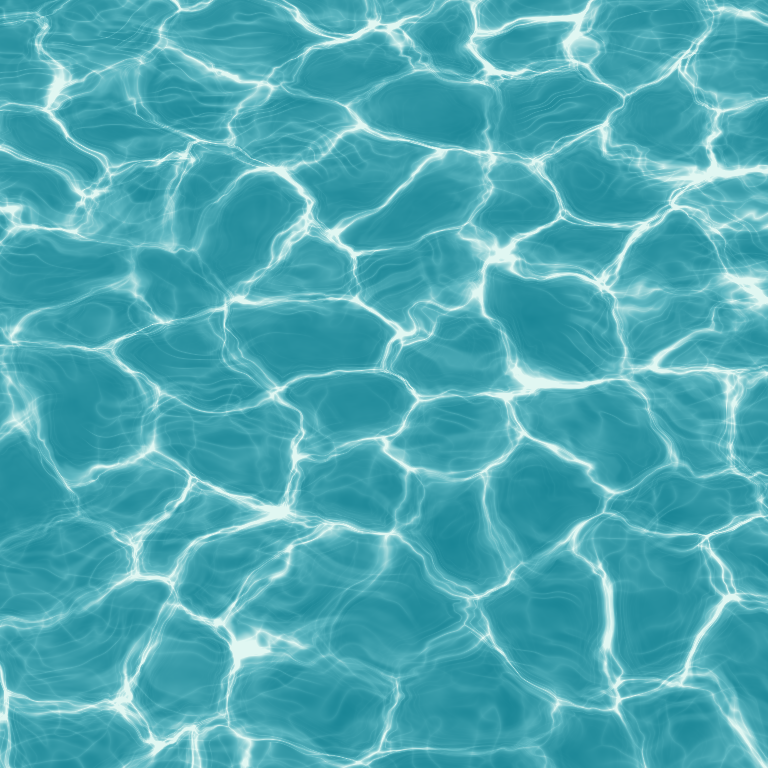
A Shadertoy shader for this texture:

```glsl
// Sunlit water: a bright caustic net over teal, foreshortened toward the top.
// Several warped copies of one cellular pattern form strands that split and
// rejoin; ridged noise adds wisps, and the summed light picks the colour.

const vec3 DEEP = vec3(0.075, 0.505, 0.57);
const vec3 MID  = vec3(0.37, 0.72, 0.76);
const vec3 PALE = vec3(0.88, 0.97, 0.95);
const int STRANDS = 3;

float hash(vec2 p) {
    vec3 h = fract(vec3(p.xyx) * 0.1031);
    h += dot(h, h.yzx + 33.33);
    return fract((h.x + h.y) * h.z);
}

float noise(vec2 p) {
    vec2 i = floor(p), f = fract(p);
    f = f * f * f * (f * (f * 6.0 - 15.0) + 10.0);
    float low  = mix(hash(i), hash(i + vec2(1, 0)), f.x);
    float high = mix(hash(i + vec2(0, 1)), hash(i + vec2(1, 1)), f.x);
    return mix(low, high, f.y);
}

vec2 rotate(vec2 p, float angle) {
    float c = cos(angle), s = sin(angle);
    return vec2(c * p.x - s * p.y, s * p.x + c * p.y);
}

float fbm(vec2 p) {
    float sum = 0.0, amp = 0.53;
    for (int i = 0; i < 4; i++) {
        sum += amp * noise(p);
        p = rotate(p, 0.65) * 2.0 + 11.3;
        amp *= 0.5;
    }
    return sum;
}

vec2 warp(vec2 p) {
    return vec2(noise(p), noise(p + 37.2)) - 0.5;
}

// Thin bright crests where the noise crosses its middle value.
float ridge(float n, float sharpness) {
    return pow(1.0 - abs(2.0 * n - 1.0), sharpness);
}

// x: closeness measure to a cell border, y: to a junction of three cells.
vec2 cellBorders(vec2 p) {
    vec2 cell = floor(p);
    vec3 nearest = vec3(8.0);
    for (int y = -1; y <= 1; y++)
    for (int x = -1; x <= 1; x++) {
        vec2 c = cell + vec2(x, y);
        vec2 site = c + 0.5 + 0.85 * (vec2(hash(c), hash(c + 71.7)) - 0.5);
        float d = distance(p, site);
        if (d < nearest.x) nearest = vec3(d, nearest.xy);
        else if (d < nearest.y) nearest = vec3(nearest.x, d, nearest.y);
        else nearest.z = min(nearest.z, d);
    }
    return nearest.yz - nearest.x;
}

// One strand of the net: crisp core, streaked halo and flared junctions.
float strandLight(vec2 p, float seed) {
    vec2 q = p + 0.22 * warp(p * 1.7 + seed) + 0.09 * warp(p * 5.0 + seed);
    q += 0.035 * warp(p * 12.0 + seed);
    vec2 border = cellBorders(q);
    float strength = mix(0.3, 1.0, smoothstep(0.2, 0.7, noise(p * 1.2 + seed)));
    float streak = ridge(noise(p * 2.2 + vec2(border.x * 13.0, seed)), 2.0);
    float core = 0.40 * exp(-border.x / 0.04);
    float halo = 0.23 * streak * exp(-border.x / 0.22);
    float flare = 0.16 * exp(-border.y / 0.13) * (0.4 + streak);
    return strength * (core + halo + flare);
}

// Fine drifting filaments, stretched along the given direction.
float wisps(vec2 p, float angle) {
    vec2 q = rotate(p + 0.8 * warp(p * 1.3) + 0.15 * warp(p * 4.5), angle);
    float patches = smoothstep(0.35, 0.75, noise(p * 1.4 + angle * 9.0));
    return patches * ridge(noise(q * vec2(2.2, 8.5)), 3.0);
}

// Weaker, smaller cells seen between the main lines.
float faintNet(vec2 p) {
    vec2 q = p * 1.8 + 0.8 * warp(p * 1.6 + 5.0) + 0.16 * warp(p * 7.0);
    float gate = smoothstep(0.4, 0.75, noise(p * 0.9 + 19.0));
    return gate * exp(-cellBorders(q).x / 0.07);
}

vec3 waterColor(float light) {
    vec3 color = mix(DEEP, MID, clamp(light * 2.0, 0.0, 1.0));
    return mix(color, PALE, clamp(light * 2.0 - 1.0, 0.0, 1.0));
}

void mainImage(out vec4 fragColor, in vec2 fragCoord) {
    vec2 uv = fragCoord / iResolution.xy;

    // Tilted water plane: cells get smaller and flatter with distance.
    vec2 plane = vec2((uv.x - 0.5) * (6.2 + 1.3 * uv.y),
                      uv.y * (6.6 + 2.7 * uv.y)) + 20.0;
    vec2 p = plane + 0.55 * warp(plane * 0.9) + 0.16 * warp(plane * 2.8);

    // Mottled depth, with a little more haze far away.
    float light = 0.01 + 0.15 * fbm(plane * 2.2) + 0.04 * uv.y;
    light += 0.07 * (fbm(plane * vec2(2.5, 4.0) + 50.0) - 0.5);

    for (int i = 0; i < STRANDS; i++)
        light += strandLight(p, 13.7 * float(i));

    light += 0.16 * faintNet(plane);
    float wispGain = mix(0.15, 0.24, uv.y);
    light += wispGain * (wisps(plane, 0.35) + wisps(plane + 8.0, -0.4));

    fragColor = vec4(waterColor(light), 1.0);
}
```
